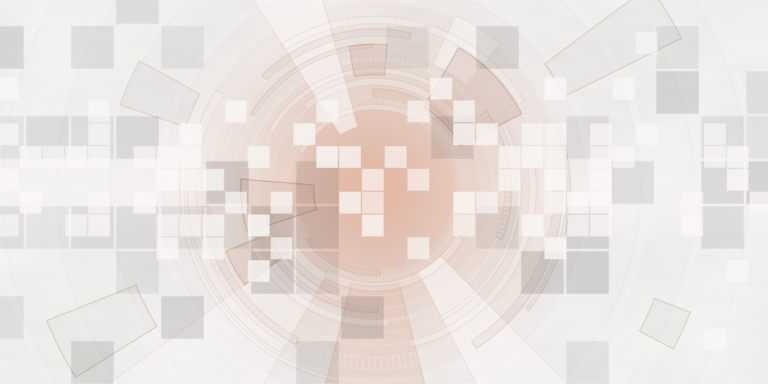
Reproduce this background procedurally as a WebGL 1 fragment shader.

```glsl
precision highp float;
// Pale technical backdrop: a rose dial of rings and sectors under scattered translucent squares.
uniform vec2 u_resolution;

const float TAU = 6.2831853;
const vec3 ROSE = vec3(0.86, 0.68, 0.60);
const vec3 CLAY = vec3(0.70, 0.52, 0.45);
const vec3 WHITE = vec3(0.97, 0.96, 0.955);
const vec3 GREY = vec3(0.70, 0.69, 0.69);

float hash(vec2 p) {
  vec3 q = fract(p.xyx * vec3(0.1031, 0.1030, 0.0973));
  q += dot(q, q.yzx + 33.33);
  return fract((q.x + q.y) * q.z);
}

// Gradient noise, roughly -0.7 to 0.7
float corner(vec2 cell, vec2 offset) {
  float a = TAU * hash(cell + 50.0);
  return dot(vec2(cos(a), sin(a)), offset);
}

float noise(vec2 p) {
  vec2 i = floor(p), f = fract(p);
  vec2 u = f * f * f * (f * (f * 6.0 - 15.0) + 10.0);
  vec2 e = vec2(1.0, 0.0);
  return mix(mix(corner(i, f), corner(i + e, f - e), u.x),
             mix(corner(i + e.yx, f - e.yx), corner(i + 1.0, f - 1.0), u.x), u.y);
}

float band(float x, float lo, float hi, float soft) {
  return smoothstep(lo - soft, lo + soft, x) * (1.0 - smoothstep(hi - soft, hi + soft, x));
}

// Coverage of a square filling part of a cell, f in 0..1
float tile(vec2 f, float size, float soft) {
  vec2 d = abs(f - 0.5) - 0.5 * size;
  return 1.0 - smoothstep(-soft, soft, max(d.x, d.y));
}

// Ring sector; shape = inner radius, outer radius, mid angle, half angle
void sector(inout vec3 col, vec2 polar, vec4 shape, vec3 tint, float fill, float line, float px) {
  float turn = abs(mod(polar.y - shape.z + 0.5 * TAU, TAU) - 0.5 * TAU);
  float radial = abs(polar.x - 0.5 * (shape.x + shape.y)) - 0.5 * (shape.y - shape.x);
  float d = max(radial, (turn - shape.w) * polar.x);
  col = mix(col, tint, fill * (1.0 - smoothstep(-px, px, d)));
  col = mix(col, CLAY, line * (1.0 - smoothstep(0.0, 1.3 * px, abs(d))));
}

void main() {
  float px = 1.0 / u_resolution.y;
  vec2 p = (gl_FragCoord.xy - 0.5 * u_resolution) * px + vec2(1.0, 0.5);
  vec2 q = p - vec2(0.977, 0.505);
  vec2 polar = vec2(length(q), atan(q.y, q.x));
  float r = polar.x;

  // Paper, mottled, with a bright horizontal band
  vec3 col = vec3(0.935, 0.935, 0.932) + 0.025 * noise(p * 4.0) + 0.012 * noise(p * vec2(9.0, 30.0));
  col = mix(col, WHITE, 0.65 * exp(-pow((p.y - 0.5) / 0.12, 2.0)));

  // Rose glow and its stepped discs
  col = mix(col, ROSE, 0.76 * exp(-r * r / 0.105));
  col = mix(col, ROSE, 0.14 * band(r, -1.0, 0.215, px) + 0.06 * band(r, -1.0, 0.49, px));
  col = mix(col, vec3(0.93, 0.69, 0.58), 0.35 * exp(-dot(q, q) / 0.008));

  // White beams and the rose fan below
  sector(col, polar, vec4(0.17, 0.90, 1.99, 0.15), WHITE, 0.65, 0.12, px);
  sector(col, polar, vec4(0.24, 0.95, -0.94, 0.15), WHITE, 0.65, 0.10, px);
  sector(col, polar, vec4(0.25, 0.90, 3.98, 0.21), WHITE, 0.50, 0.10, px);
  sector(col, polar, vec4(0.36, 0.50, 1.00, 0.14), WHITE, 0.55, 0.10, px);
  sector(col, polar, vec4(0.25, 0.60, -1.571, 0.25), ROSE, 0.28, 0.20, px);

  // Concentric rings, each broken into faint random arcs
  for (int i = 0; i < 10; i++) {
    float k = float(i);
    float radius = 0.21 + 0.032 * k;
    float width = 0.008 + 0.016 * hash(vec2(k, 3.0));
    float angle = TAU * hash(vec2(k, 7.0));
    sector(col, polar, vec4(radius, radius + width, angle, 0.8), WHITE, 0.28, 0.12, px);
    sector(col, polar, vec4(radius, radius + width, angle + 2.4, 0.5), CLAY, 0.08, 0.18, px);
    col = mix(col, WHITE, 0.22 * band(r, radius, radius + 0.003, px));
  }

  // Wide hairline circles
  for (int i = 0; i < 4; i++) {
    float radius = 0.55 + 0.14 * float(i);
    col = mix(col, GREY, 0.16 * band(r, radius, radius + 0.001, px));
    col = mix(col, WHITE, 0.25 * band(r, radius + 0.006, radius + 0.025, px));
  }

  // Tick scales
  float tick = smoothstep(0.25, 0.45, abs(fract(polar.y / TAU * 180.0) - 0.5));
  float scales = band(r, 0.222, 0.238, px) + band(r, 0.335, 0.350, px) + 0.6 * band(r, 0.435, 0.465, px);
  col = mix(col, WHITE, 0.32 * tick * scales);

  // Outlined dial panels, inner then outer
  sector(col, polar, vec4(0.25, 0.43, 0.76, 0.28), CLAY, 0.20, 0.40, px);
  sector(col, polar, vec4(0.30, 0.38, 1.62, 0.13), CLAY, 0.18, 0.30, px);
  sector(col, polar, vec4(0.16, 0.35, 3.26, 0.20), CLAY, 0.11, 0.45, px);
  sector(col, polar, vec4(0.30, 0.42, 3.65, 0.12), CLAY, 0.18, 0.35, px);
  sector(col, polar, vec4(0.67, 0.92, 3.61, 0.09), GREY, 0.08, 0.28, px);
  sector(col, polar, vec4(0.55, 0.89, 0.55, 0.09), GREY, 0.11, 0.25, px);
  sector(col, polar, vec4(0.52, 0.70, 2.73, 0.09), GREY, 0.12, 0.20, px);
  sector(col, polar, vec4(0.78, 0.88, -0.43, 0.06), GREY, 0.12, 0.25, px);

  // Large grey squares, denser toward the sides and the middle rows
  vec2 g = (p - vec2(0.065, 0.935)) / 0.1172;
  vec2 cell = floor(g);
  float density = 0.16 + 0.12 * smoothstep(2.0, 6.0, abs(cell.x - 7.5)) + 0.25 * exp(-pow(cell.y + 5.0, 2.0) / 2.0);
  float shade = (0.25 + 0.35 * hash(cell + 91.0)) * step(hash(cell + 17.0), density);
  col = mix(col, col * 0.83, shade * 1.25 * tile(fract(g), 0.945, px / 0.1172));

  // Small white squares gathered along the horizontal band
  g = (p - vec2(0.763, 0.7396)) / 0.0594;
  cell = floor(g);
  density = 0.46 * exp(-pow(cell.y + 3.5, 2.0) / 8.0) + 0.012;
  float glint = (0.62 + 0.22 * hash(cell + 63.0)) * step(hash(cell + 29.0), density);
  col = mix(col, WHITE + 0.01, glint * tile(fract(g), 0.955, px / 0.0594));

  gl_FragColor = vec4(clamp(col, 0.0, 1.0), 1.0);
}
```
